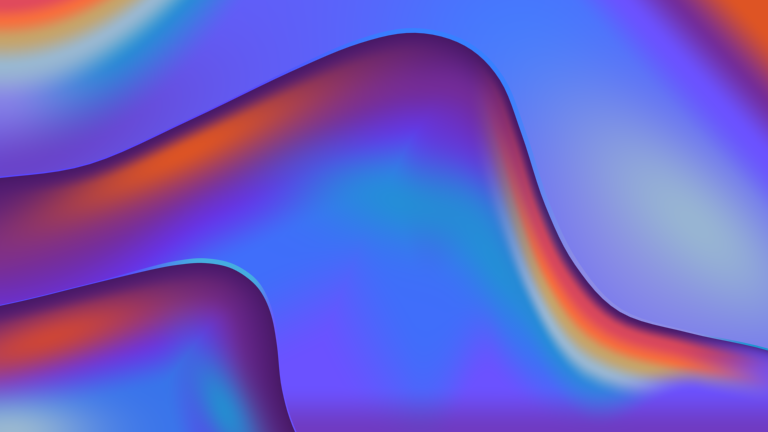
This background is drawn by a Shadertoy shader. Its source:

```glsl
// Two glossy curved sheets overlap a soft multicoloured backdrop.
// Spline distances give each sheet its edge, rim and colour bands;
// rotated Gaussian glows add the broader patches of light.

#define SPLINE_STEPS 6
#define RIM_WIDTH 0.011
#define SHADOW_REACH 0.016
#define SHADOW_STRENGTH 0.65

const vec3 DARK   = vec3(.32, .11, .45);
const vec3 PURPLE = vec3(.45, .17, .60);
const vec3 VIOLET = vec3(.40, .20, .92);
const vec3 INDIGO = vec3(.42, .32, 1.0);
const vec3 BLUE   = vec3(.25, .43, .98);
const vec3 TEAL   = vec3(.12, .58, .82);
const vec3 PALE   = vec3(.60, .72, .82);
const vec3 YELLOW = vec3(.78, .64, .41);
const vec3 ORANGE = vec3(.87, .33, .14);
const vec3 RED    = vec3(.88, .29, .36);
const vec3 LILAC  = vec3(.55, .55, .90);

// Spline knots, in units of the canvas height
const vec2 MIDDLE_EDGE[16] = vec2[16](
    vec2(-.185, .574), vec2(0., .588), vec2(.208, .620), vec2(.440, .722),
    vec2(.671, .833), vec2(.833, .900), vec2(.961, .924), vec2(1.076, .894),
    vec2(1.157, .815), vec2(1.208, .688), vec2(1.262, .525), vec2(1.331, .387),
    vec2(1.435, .278), vec2(1.597, .229), vec2(1.780, .188), vec2(1.97, .12));
const vec2 FRONT_EDGE[16] = vec2[16](
    vec2(-.185, .255), vec2(0., .292), vec2(.093, .313), vec2(.185, .336),
    vec2(.347, .375), vec2(.420, .388), vec2(.475, .391), vec2(.530, .381),
    vec2(.575, .355), vec2(.606, .321), vec2(.628, .270), vec2(.641, .201),
    vec2(.653, .097), vec2(.685, -.005), vec2(.76, -.14), vec2(.90, -.30));

vec2 spline(vec2 a, vec2 b, vec2 c, vec2 d, float t) {
    return b + .5 * t * (c - a + t * (2. * a - 5. * b + 4. * c - d
             + t * (3. * (b - c) + d - a)));
}

// Signed distance to a spline edge, positive underneath it
float edgeDistance(vec2 p, vec2 k[16]) {
    float nearest = 9., side = -1.;
    vec2 a = k[1];
    for (int i = 0; i < 13; i++)
        for (int j = 1; j <= SPLINE_STEPS; j++) {
            float t = float(j) / float(SPLINE_STEPS);
            vec2 b = spline(k[i], k[i + 1], k[i + 2], k[i + 3], t);
            vec2 s = b - a, r = p - a;
            float h = clamp(dot(r, s) / dot(s, s), 0., 1.);
            nearest = min(nearest, length(r - s * h));
            if (p.x >= a.x && p.x < b.x) side = r.y * s.x < r.x * s.y ? 1. : -1.;
            a = b;
        }
    return nearest * side;
}

float glow(vec2 p, vec2 centre, vec2 radius, float angle) {
    vec2 q = p - centre, u = vec2(cos(angle), sin(angle));
    q = vec2(dot(q, u), dot(q, vec2(-u.y, u.x))) / radius;
    return exp(-dot(q, q));
}

vec3 blend(vec3 a, vec3 b, float from, float to, float x) {
    return mix(a, b, smoothstep(from, to, x));
}

vec3 backdrop(vec2 p) {
    vec3 c = mix(vec3(.38, .37, .98), vec3(.25, .47, 1.), glow(p, vec2(1.2, .91), vec2(.35, .3), 0.));
    c = mix(c, vec3(.42, .24, .75), .85 * glow(p, vec2(.08, .65), vec2(.4, .14), .4));
    c = mix(c, LILAC, .85 * glow(p, vec2(1.48, .40), vec2(.4, .23), -.9));
    c = mix(c, PALE, .95 * glow(p, vec2(1.61, .48), vec2(.34, .14), -.75));
    // Warm diagonal in the right corner
    float e = (p.x - 1.48) * .74 - (1. - p.y) * .68;
    c = blend(c, INDIGO, -.12, -.02, e);
    c = blend(c, PURPLE, -.03, .07, e);
    c = blend(c, ORANGE, .05, .17, e);
    // Rainbow in the left corner
    float s = (1. - p.y) / .174 + p.x * p.x / .144;
    vec3 rainbow = blend(RED, ORANGE + .1, .05, .3, s);
    rainbow = blend(rainbow, YELLOW, .25, .55, s);
    rainbow = blend(rainbow, PALE, .5, .9, s);
    rainbow = blend(rainbow, mix(LILAC, TEAL, smoothstep(0., .3, p.x)), .85, 1.4, s);
    return blend(rainbow, c, 1., 2.3, s);
}

vec3 middleSheet(vec2 p, float d) {
    // Cool bands follow the edge, narrowing to the right
    float t = d / (mix(1.5, 1., smoothstep(0., .5, p.x)) - .5 * smoothstep(.95, 1.15, p.x));
    vec3 c = blend(DARK, PURPLE, 0., .14, t);
    c = blend(c, VIOLET, .12, .25, t);
    c = blend(c, BLUE, .21, .34, t);
    c = blend(c, INDIGO, .38, .62, t);
    c = blend(c, INDIGO, 1.2, 1.5, p.x + .3 * smoothstep(.14, .03, d) * -1.);
    c = mix(c, TEAL, .85 * glow(p, vec2(.96, .525), vec2(.27, .10), -.25));
    c = mix(c, TEAL, .8 * glow(p, vec2(1.16, .375), vec2(.2, .07), -1.));
    c = blend(mix(c, PURPLE, .6), c, 0., .11, p.y);
    c = mix(c, ORANGE, glow(p, vec2(.43, .65), vec2(.37, .07), .44) * smoothstep(0., .05, d));
    // Spectrum along the lower right bend
    float s = d / mix(.7, 1., smoothstep(1.15, 1.36, p.x));
    vec3 spectrum = blend(RED, ORANGE + .1, .04, .08, s);
    spectrum = blend(spectrum, YELLOW, .07, .105, s);
    spectrum = blend(spectrum, PALE, .10, .145, s);
    spectrum = blend(spectrum, TEAL, .14, .19, s);
    float reach = mix(.27, .13, smoothstep(1.36, 1.62, p.x));
    float alpha = smoothstep(0., .035, s) * (1. - smoothstep(.5 * reach, reach, s));
    alpha *= smoothstep(1.08, 1.28, p.x) * (1. - smoothstep(1.55, 1.85, p.x));
    return mix(c, spectrum, alpha);
}

vec3 frontSheet(vec2 p, float d) {
    vec3 c = blend(DARK, PURPLE, 0., .13, d);
    c = blend(c, VIOLET, .07, .19, d);
    c = blend(c, vec3(.22, .45, .92), .16, .27, d);
    c = mix(c, TEAL, .9 * glow(p, vec2(.52, .05), vec2(.16, .06), -1.1));
    c = mix(c, PALE, glow(p, vec2(.02, 0.), vec2(.2, .08), 0.));
    return mix(c, vec3(.80, .27, .22), glow(p, vec2(.115, .218), vec2(.27, .065), .3) * smoothstep(0., .05, d));
}

// Lays a sheet and its bright rim over the layers behind
vec3 layer(vec3 behind, vec3 sheet, vec3 rim, float width, float d) {
    float soft = .8 / iResolution.y;
    sheet = mix(sheet, DARK * .8, SHADOW_STRENGTH * exp(-max(d, 0.) / SHADOW_REACH));
    behind = blend(behind, rim, -soft, soft, d + width * RIM_WIDTH);
    return blend(behind, sheet, -soft, soft, d);
}

void mainImage(out vec4 fragColor, in vec2 fragCoord) {
    vec2 p = fragCoord / iResolution.y;
    float middle = edgeDistance(p, MIDDLE_EDGE), front = edgeDistance(p, FRONT_EDGE);

    vec3 rim = blend(vec3(.35, .27, 1.), vec3(.22, .50, 1.), .5, .95, p.x);
    rim = blend(rim, LILAC, 1.15, 1.35, p.x);
    rim = blend(rim, TEAL, 1.6, 1.75, p.x);
    float width = mix(.3, 1., smoothstep(.5, .95, p.x)) - .6 * smoothstep(1.25, 1.6, p.x);
    vec3 colour = layer(backdrop(p), middleSheet(p, middle), rim, width, middle);

    rim = blend(vec3(.35, .28, 1.), vec3(.27, .68, .88), .25, .48, p.x);
    rim = blend(rim, INDIGO, .58, .65, p.x);
    width = mix(.2, 1., smoothstep(.2, .48, p.x)) - .7 * smoothstep(.58, .66, p.x);
    colour = layer(colour, frontSheet(p, front), rim, width, front);
    fragColor = vec4(colour, 1.);
}
```
